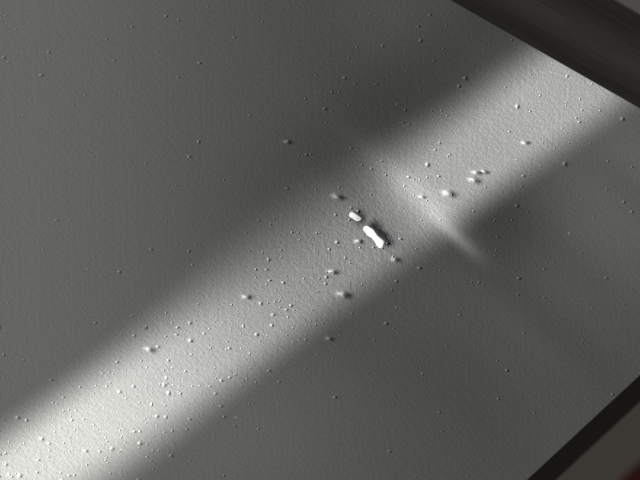
Give the GLSL for this texture, as a Shadertoy shader.

```glsl
// A matte grey sheet crossed by a soft diagonal beam of light, with dark table edges.
// The beam lives in rotated coordinates (along, across); small bumps and grain are
// shaded as relief: a lit blob next to an offset shadow blob.

float hash(vec2 p) {
    return fract(sin(dot(p, vec2(127.1, 311.7))) * 43758.5453);
}

float noise(vec2 p) {
    vec2 i = floor(p), f = fract(p);
    f = f * f * (3.0 - 2.0 * f);
    return mix(mix(hash(i), hash(i + vec2(1, 0)), f.x),
               mix(hash(i + vec2(0, 1)), hash(i + vec2(1, 1)), f.x), f.y);
}

float bell(float x, float width) {
    return exp(-x * x / (width * width));
}

float segment(vec2 p, vec2 a, vec2 b) {
    vec2 v = p - a, w = b - a;
    return length(v - w * clamp(dot(v, w) / dot(w, w), 0.0, 1.0));
}

// Lit side on the left, shadow thrown to the right
float relief(vec2 v, float r) {
    return 0.42 * bell(length(v + vec2(0.25, -0.1) * r), 0.75 * r)
         - 0.36 * bell(length(v - vec2(0.85, -0.25) * r), 0.85 * r);
}

// Jittered specks, one at most per cell
float specks(vec2 p, float cells, float density) {
    vec2 id = floor(p * cells);
    vec2 jitter = vec2(hash(id + 3.1), hash(id + 8.7)) * 0.6 + 0.2;
    vec2 v = p - (id + jitter) / cells;
    v.y *= 0.8 + 0.8 * hash(id + 5.3);
    float r = mix(0.0018, 0.0045, pow(hash(id + 1.9), 3.0));
    return step(hash(id), density) * relief(v, r);
}

// Larger bumps: centre and radius
const vec3 BUMPS[15] = vec3[15](
    vec3(0.701, 0.590, 0.009), vec3(0.713, 0.387, 0.010), vec3(0.512, 0.382, 0.007),
    vec3(0.692, 0.434, 0.007), vec3(0.745, 0.497, 0.006), vec3(0.822, 0.460, 0.007),
    vec3(0.932, 0.597, 0.010), vec3(0.985, 0.625, 0.009), vec3(0.991, 0.641, 0.007),
    vec3(1.008, 0.643, 0.006), vec3(0.878, 0.590, 0.005), vec3(1.093, 0.703, 0.006),
    vec3(0.597, 0.705, 0.006), vec3(0.309, 0.272, 0.008), vec3(0.685, 0.295, 0.006));

void mainImage(out vec4 fragColor, in vec2 fragCoord) {
    vec2 p = fragCoord / iResolution.y;
    float px = 1.0 / iResolution.y;
    float along = dot(p, vec2(0.81, 0.585));
    float across = dot(p, vec2(-0.585, 0.81));

    // Unlit sheet
    float shade = 0.295 + 0.10 * (1.0 - smoothstep(0.0, 0.75, p.x));
    shade += 0.06 * smoothstep(0.95, 1.3, p.x) * smoothstep(0.2, 0.6, p.y);
    shade += 0.05 * bell(length(p - vec2(0.55, 0.1)), 0.25);
    shade -= 0.04 * bell(across - 0.17, 0.09) * smoothstep(0.5, 1.2, along);
    shade -= 0.05 * bell(length(p - vec2(1.05, 0.53)), 0.09);

    // Beam, softest at the upper side near the middle
    float soft = 0.055 + 0.05 * bell(along - 0.8, 0.28);
    float upper = 1.0 - smoothstep(0.065 - soft, 0.065 + soft, across);
    float spread = 0.045 + 0.03 * (1.0 - smoothstep(0.0, 0.7, along));
    float lower = smoothstep(-0.12 - spread, -0.12 + spread, across);
    float beam = upper * lower;
    float level = mix(0.88, 0.55, smoothstep(0.15, 0.9, along));
    level += 0.13 * smoothstep(0.95, 1.1, along) - 0.04 * smoothstep(1.4, 1.6, along);
    shade = mix(shade, level, beam);

    // Folds running across the beam
    vec2 fold = vec2(dot(p - vec2(0.87, 0.58), vec2(0.74, -0.67)),
                     dot(p - vec2(0.87, 0.58), vec2(0.67, 0.74)));
    shade += 0.13 * bell(fold.x, 0.13) * bell(fold.y - 0.01, 0.028);
    shade += 0.16 * bell(fold.x - 0.11, 0.06) * bell(fold.y, 0.014);
    shade -= 0.05 * bell(fold.x + 0.04, 0.11) * bell(fold.y + 0.075, 0.03);
    shade += 0.03 * (noise(vec2(fold.x * 3.0, fold.y * 16.0)) - 0.5)
           * smoothstep(0.45, 0.9, p.x);

    // Relief grain of the surface
    float grain = noise(p * 330.0) - noise(p * 330.0 + vec2(0.8, 0.2));
    grain += 0.6 * (noise(p * 170.0) - noise(p * 170.0 + vec2(0.6, 0.3)));
    shade += grain * (0.025 + 0.065 * beam);

    // Scattered specks, thickest along the lower left of the beam
    float crowd = bell(across + 0.04, 0.13) * (1.0 - 0.75 * smoothstep(0.3, 1.2, along));
    float marks = specks(p, 42.0, 0.02 + 0.38 * crowd);
    marks += 0.8 * specks(p + 0.37, 75.0, 0.01 + 0.16 * crowd);
    for (int i = 0; i < 15; i++) {
        vec2 v = p - BUMPS[i].xy;
        v += 0.003 * (noise(p * 130.0 + float(i)) - 0.5);
        marks += relief(vec2(v.x * 0.85 + v.y * 0.35, v.y * 1.3), BUMPS[i].z);
    }

    // Central blister and the long ridge below it
    vec2 q = p + 0.005 * (vec2(noise(p * 90.0), noise(p * 90.0 + 7.0)) - 0.5);
    vec2 a = vec2(0.764, 0.524), b = vec2(0.794, 0.491);
    marks -= 0.34 * bell(segment(q, a + vec2(0.016, 0.006), b + vec2(0.015, 0.005)), 0.011);
    marks += 0.58 * (1.0 - smoothstep(0.004, 0.009, segment(q, a, b)));
    marks -= 0.32 * bell(length((q - vec2(0.749, 0.547)) * vec2(1.0, 0.8)), 0.012);
    marks += 0.62 * (1.0 - smoothstep(0.004, 0.009,
             segment(q, vec2(0.734, 0.553), vec2(0.744, 0.546))));
    shade += marks * (0.45 + 0.55 * beam);

    vec3 color = shade * vec3(1.0, 1.0, 0.965) + vec3(0.0, 0.002, 0.012) * beam;

    // Table beyond the upper right edge
    float top = dot(p, vec2(0.496, 0.868)) - 1.333;
    float wood = 0.13 + 0.05 * bell(top - 0.075, 0.04);
    wood += 0.025 * (noise(vec2(dot(p, vec2(0.868, -0.496)) * 8.0, top * 220.0)) - 0.5);
    wood = mix(wood, 0.30, smoothstep(0.165, 0.175, top));
    color = mix(color, wood * vec3(1.0, 0.97, 0.92), smoothstep(-px, px * 1.5, top));

    // Dark gap and floor beyond the lower right edge
    float side = dot(p, vec2(0.68, -0.733)) - 0.746;
    vec3 ground = mix(vec3(0.09, 0.085, 0.08), vec3(0.23, 0.215, 0.20),
                      smoothstep(0.036, 0.046, side));
    ground = mix(ground, vec3(0.15, 0.07, 0.06), smoothstep(0.12, 0.15, side));
    color = mix(color, ground, smoothstep(-px, px * 1.5, side));

    fragColor = vec4(clamp(color, 0.0, 1.0), 1.0);
}
```
